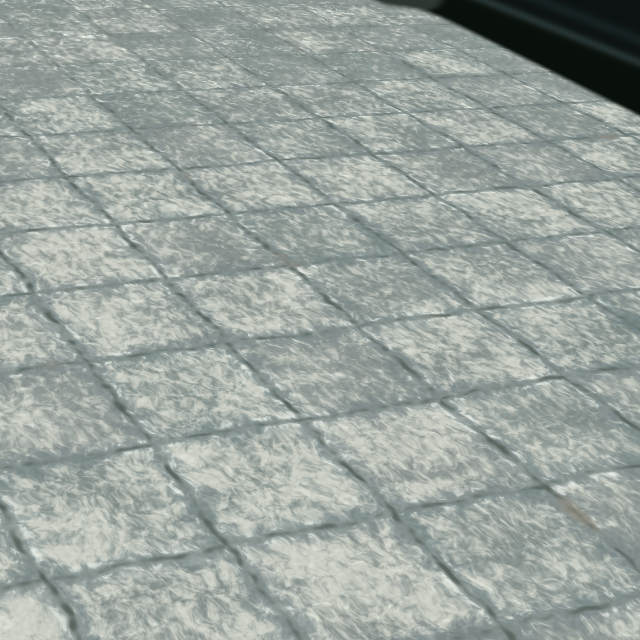
This texture is drawn by a Shadertoy shader. Its source:

```glsl
float hash(vec2 p) {
    vec3 q = fract(p.xyx * vec3(0.1031, 0.1030, 0.0973));
    q += dot(q, q.yzx + 33.33);
    return fract((q.x + q.y) * q.z);
}

vec2 gradient(vec2 cell) {
    float angle = 6.2832 * hash(cell);
    return vec2(cos(angle), sin(angle));
}

float gradientNoise(vec2 p) {
    vec2 i = floor(p), f = fract(p);
    vec2 s = f * f * f * (f * (f * 6.0 - 15.0) + 10.0);
    vec2 e = vec2(1.0, 0.0);
    float low = mix(dot(gradient(i), f), dot(gradient(i + e), f - e), s.x);
    float high = mix(dot(gradient(i + e.yx), f - e.yx), dot(gradient(i + 1.0), f - 1.0), s.x);
    return mix(low, high, s.y);
}

// Octaves finer than the pixel footprint fade out
float fbm(vec2 p, float footprint) {
    float sum = 0.0, amplitude = 0.62;
    for (int i = 0; i < 4; i++) {
        sum += amplitude * gradientNoise(p) * (1.0 - smoothstep(0.5, 1.2, footprint));
        p = mat2(1.6, 1.2, -1.2, 1.6) * p + 17.3;
        footprint *= 2.0;
        amplitude *= 0.75;
    }
    return sum;
}

// Perspective map from the canvas (y down) to paving units
vec2 groundPlane(vec2 p) {
    float depth = p.y + 0.6224 - 0.0996 * p.x;
    return vec2(4.608 * (p.x - 0.772 * p.y + 0.3005),
                10.1 * (p.y + 0.1085 * p.x - 0.4635)) / depth;
}

vec3 paving(vec2 p) {
    vec2 ground = groundPlane(p);
    vec2 pixel = fwidth(ground);
    float footprint = max(pixel.x, pixel.y);
    float near = smoothstep(0.04, 0.34, p.y + 0.1 * p.x);

    // Slightly crooked joints
    vec2 wobble = vec2(gradientNoise(ground * 2.3 + 4.0), gradientNoise(ground * 2.3 + 31.0));
    wobble += 0.5 * vec2(gradientNoise(ground * 9.0), gradientNoise(ground * 9.0 + 57.0));
    vec2 uv = ground + 0.05 * wobble;
    vec2 slab = floor(uv);
    vec2 joint = 0.5 - abs(fract(uv) - 0.5);
    float edge = min(joint.x, joint.y);

    // Pale flaking crust, different on every slab and thin along its margins
    float flakes = fbm(ground * vec2(13.0, 8.0) + 0.9 * wobble, 11.0 * footprint);
    float patches = gradientNoise(ground * 1.6 + 8.0) + 0.6 * gradientNoise(ground * 3.9 + 21.0);
    float bias = 0.4 * (hash(slab + 71.0) - 0.5) + 0.42 * patches;
    bias += 0.2 * (p.y - 0.45) - 0.25 * (p.x - 0.5) * p.y - 0.16 * (1.0 - near);
    float margin = smoothstep(0.0, 0.17, edge + 0.1 * flakes + 0.06 * patches);
    float crust = smoothstep(-0.42, 0.5, flakes + bias) * mix(0.3, 1.0, margin);

    vec3 stone = mix(vec3(0.525, 0.575, 0.56), vec3(0.56, 0.595, 0.58), hash(slab + 13.0));
    stone += 0.05 * patches + 0.05 * smoothstep(0.5, 0.9, p.x) * (1.0 - near);
    vec3 color = mix(stone, vec3(0.80, 0.815, 0.775), crust);
    color -= vec3(0.035, 0.025, 0.01) * (1.0 - margin) * near;

    // Surface grain and thin bright scratches
    color += 0.05 * gradientNoise(p * vec2(110.0, 140.0));
    float scratch = gradientNoise(p * vec2(38.0, 75.0) + 3.0 * wobble);
    color += 0.13 * smoothstep(0.22, 0.48, scratch) * (1.0 - 0.6 * near);

    // Thin broken cracks, stronger on the receding joints
    vec2 broken = vec2(gradientNoise(ground * vec2(3.0, 4.1) + 90.0),
                       gradientNoise(ground * vec2(4.3, 3.0) + 45.0));
    broken += 0.6 * gradientNoise(ground * 13.0 + 60.0);
    vec2 width = vec2(0.009, 0.008) * (1.0 + 1.6 * broken);
    vec2 crack = 1.0 - smoothstep(width - pixel, width + 0.008 + pixel, joint);
    crack *= smoothstep(vec2(-0.4, -0.3), vec2(0.4, 0.5), broken) * mix(0.35, 1.0, near);
    color = mix(color, vec3(0.24, 0.28, 0.25), 0.9 * max(crack.x, 0.85 * crack.y));

    // Soft grey seams, chipped light lips and sparse rusty stains
    color = mix(color, vec3(0.47, 0.52, 0.50), 0.4 * near * (1.0 - smoothstep(0.01, 0.06, edge)));
    float lip = smoothstep(0.02, 0.04, edge) * (1.0 - smoothstep(0.04, 0.09, edge));
    color += 0.13 * lip * smoothstep(0.05, 0.4, flakes + 0.5 * patches);
    float rust = smoothstep(0.38, 0.6, gradientNoise(ground * 1.7 + 120.0));
    return mix(color, vec3(0.64, 0.57, 0.49), 0.4 * rust * (1.0 - smoothstep(0.02, 0.08, edge)));
}

// Dark bodywork with a faint sill highlight and a tyre
vec3 vehicle(vec2 p, float pixel) {
    float sill = p.y - 0.4 * (p.x - 0.755);
    vec3 color = mix(vec3(0.045, 0.07, 0.065), vec3(0.035, 0.06, 0.04),
                     smoothstep(-0.012, 0.012, sill));
    color += vec3(0.10, 0.13, 0.14) * exp(-pow(sill / 0.008, 2.0));
    color += vec3(0.04, 0.06, 0.07) * exp(-pow((sill + 0.035) / 0.010, 2.0));
    float tyre = length((p - vec2(0.64, 0.0)) / vec2(0.055, 0.022)) - 1.0;
    float rim = 1.0 - smoothstep(-0.3, 0.1 + 30.0 * pixel, tyre);
    return mix(color, vec3(0.18, 0.21, 0.19), rim);
}

void mainImage(out vec4 fragColor, in vec2 fragCoord) {
    vec2 p = fragCoord / iResolution.xy;
    p.y = 1.0 - p.y;
    float pixel = 1.0 / iResolution.y;

    // Shadow boundary, curving out towards the top
    float boundary = 0.5 * (p.x - 0.638) + 0.026 * exp(-pow((p.x - 0.585) / 0.06, 2.0));
    float shade = 1.0 - smoothstep(-0.004 - pixel, 0.004 + pixel, p.y - boundary);
    vec3 color = mix(paving(p), vehicle(p, pixel), shade);
    fragColor = vec4(clamp(color, 0.0, 1.0), 1.0);
}
```
